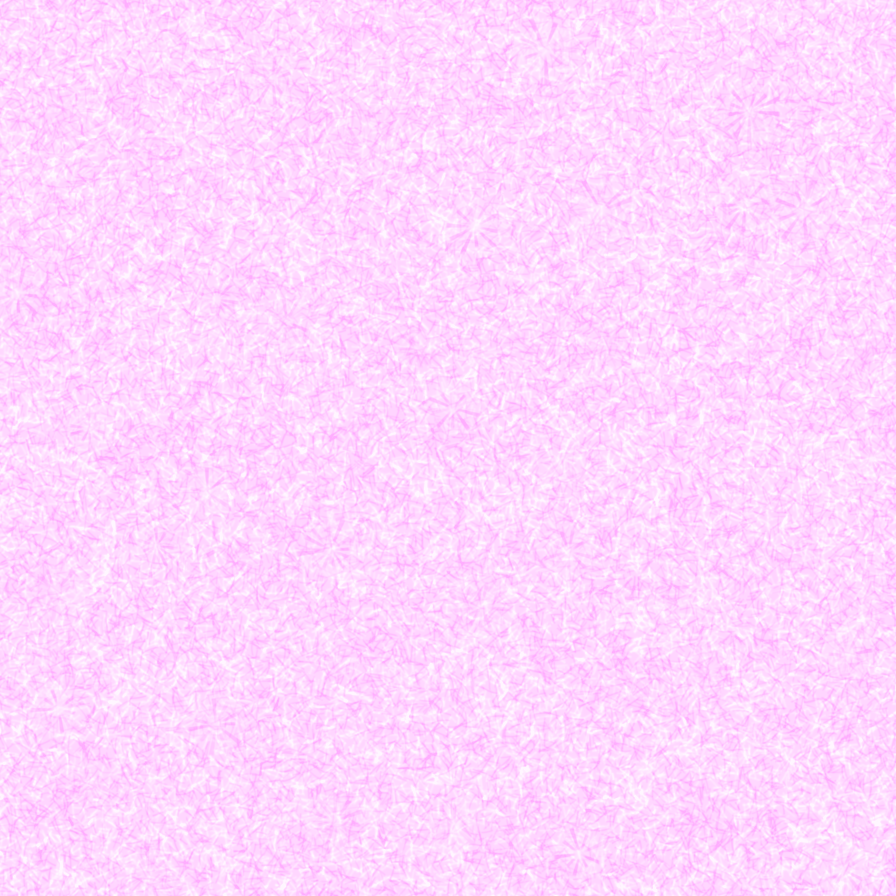
Reproduce this texture procedurally as a Shadertoy shader.

```glsl
// Pale pink fibre paper: short, nearly straight strands, light and dark, are
// scattered over jittered cells in several layers, with faint pressed flowers
// of radiating petals on a coarser grid and a soft mottling of layered sines.

const float TAU = 6.2831853;

vec3 hash3(vec3 p) {
    p = fract(p * vec3(0.1031, 0.1030, 0.0973));
    p += dot(p, p.yxz + 33.33);
    return fract((p.xxy + p.yxx) * p.zyx);
}

vec2 rotate(vec2 p, float angle) {
    float c = cos(angle), s = sin(angle);
    return vec2(c * p.x + s * p.y, c * p.y - s * p.x);
}

// Sum of the strands of one layer; negative is darker, positive lighter
float fibreLayer(vec2 uv, float layer, float pixel) {
    float cells = 74.0, tone = 0.0;
    vec2 grid = rotate(uv, layer * 0.7) * cells + layer * 17.3;
    vec2 home = floor(grid);
    for (int y = -1; y <= 1; y++)
    for (int x = -1; x <= 1; x++) {
        vec2 cell = home + vec2(x, y);
        vec3 place = hash3(vec3(cell + 200.0, layer + 3.0));
        vec3 form = hash3(vec3(cell + 431.0, layer + 29.0));
        vec2 q = rotate((grid - cell - place.xy) / cells, place.z * TAU);
        float halfLength = mix(0.005, 0.0125, form.x);
        q.y += (form.y - 0.5) * 34.0 * (q.x * q.x - 0.00003);
        bool dark = form.z < 0.5;
        float width = max(dark ? 0.0012 : 0.0015, 0.6 * pixel);
        float body = exp(-q.y * q.y / (width * width));
        body *= 1.0 - smoothstep(0.65, 1.0, abs(q.x) / halfLength);
        tone += body * (dark ? -0.068 : 0.053) * (0.7 + 0.6 * fract(form.z * 7.0));
    }
    return tone;
}

// One flower centred at the origin: x is tone, y is its covering mask
vec2 flower(vec2 p, vec3 seed, float pixel) {
    float radius = mix(0.026, 0.042, seed.x);
    float petals = 9.0 + floor(seed.y * 5.0);
    float r = length(p);
    float turn = (atan(p.y, p.x + 1e-6) / TAU + 0.5) * petals + seed.z;
    vec3 vary = hash3(vec3(mod(floor(turn), petals), seed.xy * 90.0));
    float across = abs(fract(turn) - 0.5 + (vary.x - 0.5) * 0.4) * TAU / petals * r;
    float reach = radius * mix(0.55, 1.0, vary.y);
    float halfWidth = 0.0008 + 0.055 * r;
    float edge = max(pixel, 0.001);
    float petal = 1.0 - smoothstep(halfWidth - edge, halfWidth + edge, across);
    petal *= smoothstep(0.08, 0.35, r / radius) * (1.0 - smoothstep(reach - 0.004, reach, r));
    float mask = 1.0 - smoothstep(0.65, 1.05, r / radius);
    float glow = mask * (0.02 + 0.03 * exp(-r * r / 0.00004));
    return vec2(glow - petal * mix(0.03, 0.15, vary.z), mask);
}

vec2 flowers(vec2 uv, float pixel) {
    float cells = 7.0;
    vec2 sum = vec2(0.0), grid = uv * cells, home = floor(grid);
    for (int y = -1; y <= 1; y++)
    for (int x = -1; x <= 1; x++) {
        vec2 cell = home + vec2(x, y);
        vec3 place = hash3(vec3(cell + 57.0, 11.0));
        vec3 seed = hash3(vec3(cell + 83.0, 47.0));
        vec2 p = (grid - cell - 0.1 - 0.8 * place.xy) / cells;
        float strength = smoothstep(-0.1, 0.8, place.z);
        if (dot(p, p) < 0.0025) sum += strength * flower(p, seed, pixel);
    }
    return sum;
}

// Broad cloudy variation from bent sines
float mottling(vec2 uv) {
    float sum = 0.0, amplitude = 0.0045;
    vec2 p = uv * 9.0;
    for (int i = 0; i < 4; i++) {
        p = rotate(p, 1.1) * 1.8 + 2.3;
        p += 0.8 * sin(p.yx * 0.7);
        sum += amplitude * sin(p.x) * sin(p.y);
        amplitude *= 0.85;
    }
    return sum;
}

void mainImage(out vec4 fragColor, in vec2 fragCoord) {
    vec2 uv = fragCoord / iResolution.y;
    float pixel = 1.0 / iResolution.y;

    float fibres = 0.0;
    for (int i = 0; i < 7; i++) fibres += fibreLayer(uv, float(i), pixel);

    vec2 bloom = flowers(uv, pixel);
    float green = 0.837 + mottling(uv) + bloom.x;
    green += fibres * (1.0 - 0.35 * min(bloom.y, 1.0));

    fragColor = vec4(1.0, clamp(green, 0.68, 0.965), 1.0, 1.0);
}
```
